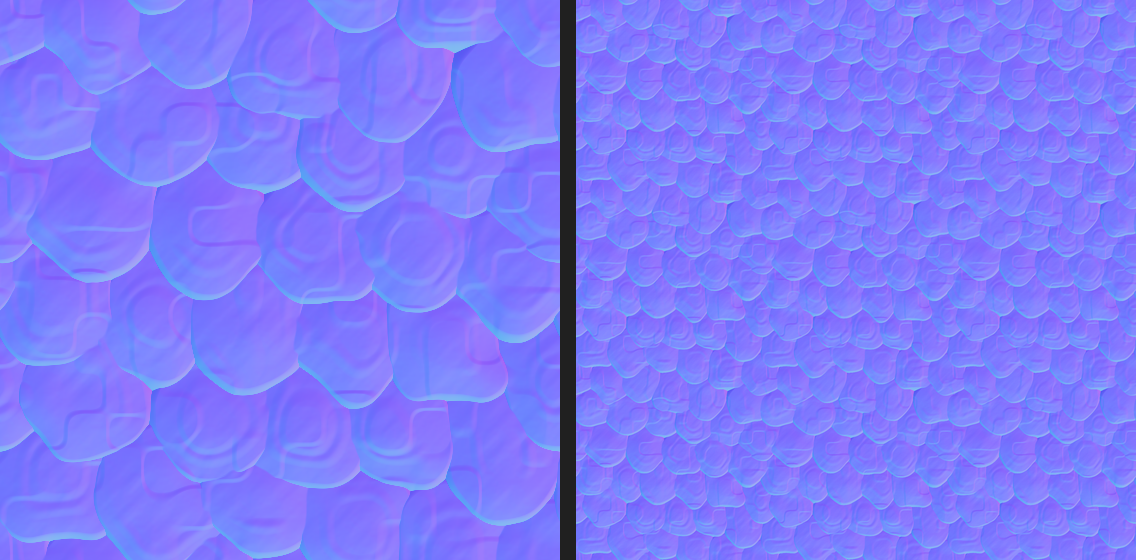
Left, the tile; right, the same tile 3 across and 3 down.
Give the GLSL for this texture map, as a WebGL 2 fragment shader.

```glsl
#version 300 es
precision highp float;

uniform vec2 u_resolution;
out vec4 fragColor;

float hash(vec2 p) {
    vec3 q = fract(vec3(p.xyx) * 0.1031);
    q += dot(q, q.yzx + 33.33);
    return fract((q.x + q.y) * q.z);
}

float noise(vec2 p) {
    vec2 i = floor(p), f = fract(p);
    vec2 w = f * f * f * (f * (f * 6.0 - 15.0) + 10.0);
    float low = mix(hash(i), hash(i + vec2(1, 0)), w.x);
    float high = mix(hash(i + vec2(0, 1)), hash(i + vec2(1, 1)), w.x);
    return mix(low, high, w.y);
}

float smoothMax(float a, float b, float k) {
    float t = max(k - abs(a - b), 0.0) / k;
    return max(a, b) + 0.25 * k * t * t;
}

// Height of one scale; d is the offset from its centre
float scaleHeight(vec2 d, float id) {
    vec2 seed = vec2(id * 7.0 + 40.0, id * 3.0 + 60.0);
    vec4 rnd = vec4(hash(seed), hash(seed + 11.0), hash(seed + 23.0), hash(seed + 37.0));

    // Warped, rounded outline, stretched towards the hidden top
    vec2 q = d + 0.035 * (vec2(noise(d * 11.0 + seed), noise(d * 11.0 + seed + 90.0)) - 0.5);
    q.y *= q.y > 0.0 ? 0.75 : 1.0;
    float turn = (rnd.x - 0.5) * 1.6;
    q = mat2(cos(turn), sin(turn), -sin(turn), cos(turn)) * q;
    q = abs(q) / (0.115 + 0.014 * (rnd.yz - 0.5));
    float r = pow(pow(q.x, 2.4) + pow(q.y, 2.4), 1.0 / 2.4);

    // Tilted dome with a steep rim
    float rim = max(r - 0.9, 0.0);
    float h = dot(d, vec2(-0.02 + 0.08 * (rnd.y - 0.5), -0.06 - 0.05 * rnd.z));
    h += 0.006 * rnd.w - 0.013 * r * r - 1.2 * rim * rim;

    // Growth rings, broken up along their length
    float broken = smoothstep(0.25, 0.7, noise(d * 13.0 + seed + 150.0));
    float radius = 0.42 + 0.25 * rnd.w;
    h += 0.0014 * broken * smoothstep(0.13, 0.0, abs(r - radius));
    h -= 0.0022 * step(0.45, rnd.x) * smoothstep(radius - 0.24, radius - 0.08, r);

    // Broad lumps, soft-edged patches, slanted wisps and grain
    h += 0.008 * noise(d * 10.0 + seed + 210.0);
    h += 0.0022 * smoothstep(0.42, 0.6, noise(d * 15.0 + seed + 270.0));
    vec2 slant = vec2(d.x + d.y, d.y - d.x);
    h += 0.0009 * noise(slant * vec2(14.0, 42.0) + seed + 330.0);
    h += 0.00012 * noise(d * 130.0 + seed + 390.0);
    return h;
}

// Overlapping scales on a slanted lattice that wraps in both directions
float surface(vec2 p) {
    float h = -1.0;
    for (int k = 0; k < 33; k++) {
        float id = float(k);
        vec2 jitter = vec2(hash(vec2(id, 5.0)), hash(vec2(id, 17.0))) - 0.5;
        vec2 d = p - id * vec2(6.0, -1.0) / 33.0 - 0.055 * jitter;
        d -= round(d);
        if (dot(d, d) < 0.06) h = smoothMax(h, scaleHeight(d, id), 0.0007);
    }
    return h;
}

void main() {
    vec2 uv = gl_FragCoord.xy / u_resolution;

    // Slope by differences, compressed so that rims stay soft
    float e = 0.001;
    float h = surface(uv);
    vec2 slope = vec2(surface(uv + vec2(e, 0)) - h, surface(uv + vec2(0, e)) - h) / e;
    slope /= 1.0 + 1.6 * length(slope);

    // Encode the normal, green pointing down
    vec3 normal = normalize(vec3(-0.85 * slope.x, slope.y, 1.0));
    fragColor = vec4(0.5 + 0.5 * normal, 1.0);
}
```
